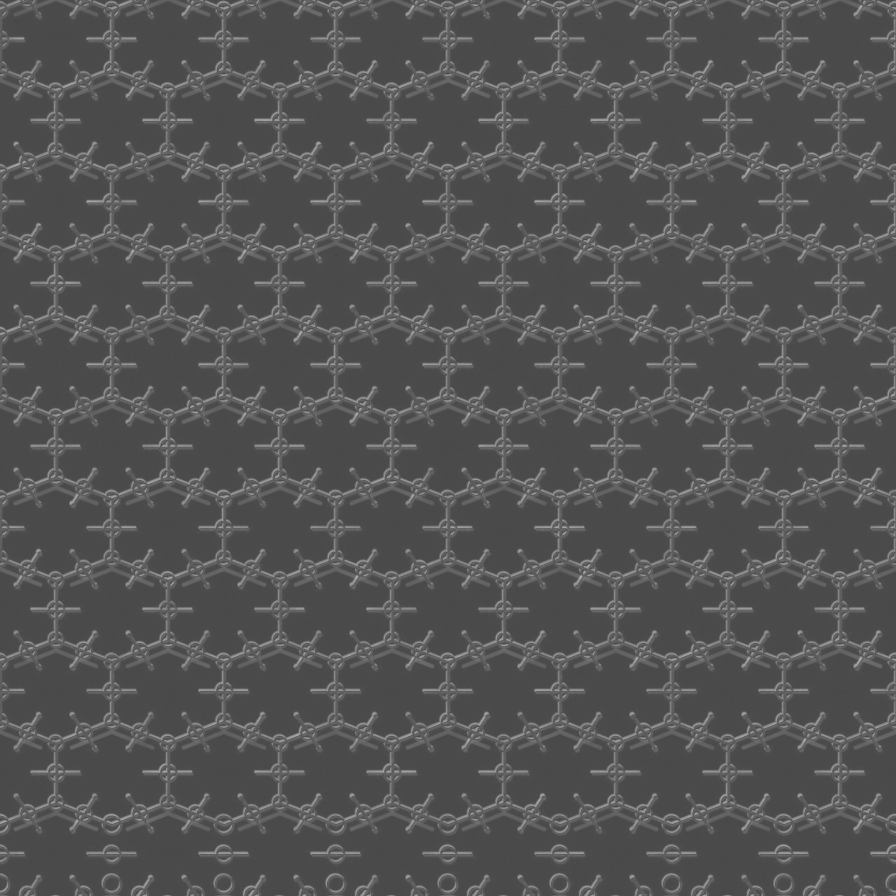
Reproduce this pattern procedurally as a WebGL 2 fragment shader.

```glsl
#version 300 es
precision highp float;

uniform vec2 u_resolution;
out vec4 outColor;

const float COLUMNS = 8.0;
const float ROWS = 11.0;
const float ROW_HEIGHT = COLUMNS / ROWS;
const float FIRST_ROW = 0.356;
const float LAST_ROW = 10.0;
const vec2 NODE = vec2(0.0, 0.266);
const vec2 FAR_NODE = vec2(0.5, 0.461);
const vec2 BAR_REACH = vec2(0.1, -0.148);
const float BAND_DROP = 0.095;
const vec3 BASE = vec3(0.288);

float segmentDistance(vec2 p, vec2 a, vec2 b) {
  vec2 pa = p - a, ba = b - a;
  return length(pa - ba * clamp(dot(pa, ba) / dot(ba, ba), 0.0, 1.0));
}

float ringDistance(vec2 p, vec2 center, float radius) {
  return abs(length(p - center) - radius);
}

float stroke(float d, float halfWidth, float soft) {
  return 1.0 - smoothstep(halfWidth - soft, halfWidth + soft, d);
}

vec2 hashGradient(vec2 cell) {
  vec2 k = vec2(dot(cell, vec2(127.1, 311.7)), dot(cell, vec2(269.5, 183.3)));
  return fract(sin(k) * 43758.5) * 2.0 - 1.0;
}

float gradientNoise(vec2 p) {
  vec2 i = floor(p), f = fract(p);
  vec2 w = f * f * f * (f * (f * 6.0 - 15.0) + 10.0);
  vec2 e = vec2(1.0, 0.0);
  float low = mix(dot(hashGradient(i), f),
                  dot(hashGradient(i + e.xy), f - e.xy), w.x);
  float high = mix(dot(hashGradient(i + e.yx), f - e.yx),
                   dot(hashGradient(i + e.xx), f - e.xx), w.x);
  return mix(low, high, w.y);
}

// Local position around a stem in xy, row number in z; y points down
vec3 brickCell(vec2 p) {
  float row = floor((p.y - FIRST_ROW) / ROW_HEIGHT + 0.5);
  float x = fract(p.x + 0.5 * mod(row, 2.0) + 0.5) - 0.5;
  return vec3(x, p.y - FIRST_ROW - row * ROW_HEIGHT, row);
}

// Distance to the rods, rings and crossbars
float latticeDistance(vec2 p) {
  vec3 cell = brickCell(p);
  vec2 q = abs(cell.xy);
  vec2 middle = 0.5 * (NODE + FAR_NODE);
  bool lastRow = cell.z >= LAST_ROW;

  float rods = segmentDistance(q, NODE, FAR_NODE);
  float stem = segmentDistance(q, vec2(0.0), NODE);
  if (lastRow) stem = 1.0;
  if (lastRow && cell.y > 0.0) rods = 1.0;

  float bars = min(segmentDistance(q, vec2(0.0), vec2(0.21, 0.0)),
                   segmentDistance(q, middle - BAR_REACH, middle + BAR_REACH));
  float tips = min(length(q - middle - BAR_REACH), length(q - middle + BAR_REACH)) - 0.01;
  float nodeRadius = lastRow ? 0.078 : 0.062;
  float rings = min(ringDistance(q, NODE, nodeRadius),
                    min(ringDistance(q, vec2(0.0), 0.07),
                        ringDistance(q, middle, 0.066)));
  return min(min(min(rods, stem), min(bars, tips)), rings + 0.004);
}

// Distance to the wide chevrons beneath the slanted rods
float bandDistance(vec2 p) {
  vec3 cell = brickCell(p);
  vec2 q = vec2(abs(cell.x), cell.y - BAND_DROP);
  float slope = (FAR_NODE.y - NODE.y) / FAR_NODE.x;
  float lower = segmentDistance(q, NODE, NODE + 0.36 * vec2(1.0, slope));
  vec2 upperStart = vec2(NODE.x, -NODE.y) + 0.14 * vec2(1.0, -slope);
  float upper = segmentDistance(q, upperStart, vec2(FAR_NODE.x, -FAR_NODE.y));
  return cell.z >= LAST_ROW && cell.y > 0.0 ? 1.0 : min(lower, upper);
}

float relief(vec2 p, float soft) {
  return stroke(latticeDistance(p), 0.013, soft);
}

void main() {
  vec2 uv = gl_FragCoord.xy / u_resolution;
  vec2 p = vec2(uv.x, 1.0 - uv.y) * COLUMNS;
  float pixel = COLUMNS / min(u_resolution.x, u_resolution.y);
  float soft = max(0.01, 0.65 * pixel);

  // Raised edges, brightest toward the upper left
  vec2 lightStep = vec2(-0.006, -0.011);
  float slope = relief(p - lightStep, soft) - relief(p + lightStep, soft);
  float body = relief(p, soft);
  float wear = 1.0 + 0.5 * gradientNoise(p * 4.3);
  float edgeLight = (0.25 * max(slope, 0.0) + 0.06 * max(-slope, 0.0)) * wear;

  // Flat chevrons and a faint uneven halo
  float band = stroke(bandDistance(p), 0.018, soft) * (1.0 - body);
  float halo = exp(-26.0 * latticeDistance(p));
  float grain = gradientNoise(p * 31.0);
  float light = edgeLight + 0.05 * body + 0.1 * band * wear;
  light += halo * (0.016 + 0.06 * max(grain, 0.0)) + 0.003 * grain;

  outColor = vec4(BASE + light, 1.0);
}
```
